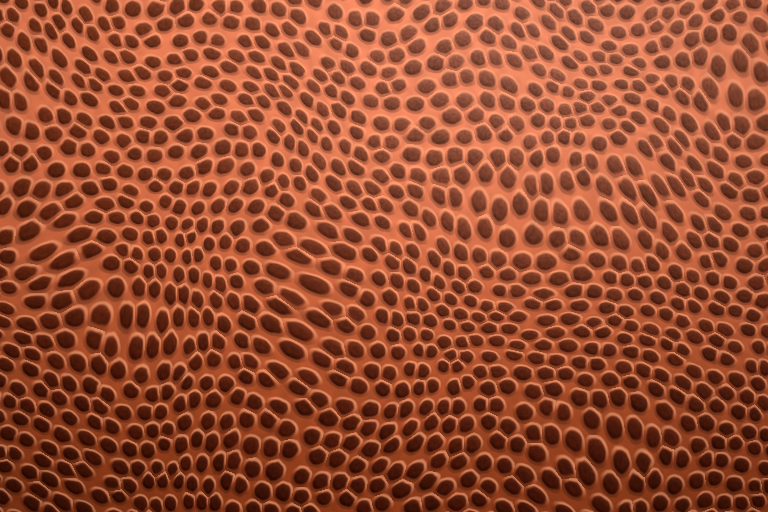
Write a WebGL 1 fragment shader that draws this texture.

```glsl
precision highp float;
// Pebbled leather: dark rounded grains in orange valleys, lit from the upper right.
uniform vec2 u_resolution;

float hash(vec2 p) {
  return fract(sin(dot(p, vec2(127.1, 311.7))) * 4375.85);
}

vec2 hash2(vec2 p) {
  return vec2(hash(p), hash(p + 57.3));
}

float noise(vec2 p) {
  vec2 i = floor(p), f = fract(p);
  f = f * f * (3.0 - 2.0 * f);
  return mix(mix(hash(i), hash(i + vec2(1, 0)), f.x),
             mix(hash(i + vec2(0, 1)), hash(i + vec2(1, 1)), f.x), f.y);
}

// Centre of a grain on a jittered hexagonal lattice
vec2 grainCentre(vec2 id) {
  vec2 lattice = vec2(id.x + 0.5 * mod(id.y, 2.0), id.y * 0.866);
  return lattice + 0.42 * (hash2(id) - 0.5);
}

void main() {
  vec2 p = gl_FragCoord.xy / u_resolution.y;
  float aspect = u_resolution.x / u_resolution.y;

  // Bend the rows so that their direction wanders
  vec2 q = p * 24.5;
  q += 2.4 * vec2(noise(q * 0.17 + 3.0), noise(q * 0.17 + 41.0));
  q.y += 0.12 * q.x;

  // Nearest and second nearest grain
  float nearest = 9.0, second = 9.0;
  vec2 toPoint = vec2(0.0), grain = vec2(0.0);
  float row = floor(q.y / 0.866 + 0.5);
  for (int j = -2; j <= 2; j++) {
    for (int i = -2; i <= 2; i++) {
      vec2 id = vec2(floor(q.x) + float(i), row + float(j));
      vec2 offset = q - grainCentre(id);
      float d = length(offset);
      if (d < nearest) {
        second = nearest;
        nearest = d;
        toPoint = offset;
        grain = id;
      } else {
        second = min(second, d);
      }
    }
  }

  // Signed depth inside the grain: a disc flattened by its neighbours
  float radius = 0.39 + 0.06 * (hash(grain + 9.1) - 0.5);
  float disc = radius - length(toPoint * vec2(0.95, 1.05));
  float wall = 0.5 * (second - nearest) - 0.095;
  float blend = clamp(0.5 + (wall - disc) / 0.16, 0.0, 1.0);
  float depth = mix(wall, disc, blend) - 0.08 * blend * (1.0 - blend);
  depth += 0.05 * (noise(q * 5.0) - 0.5);
  float top = smoothstep(-0.05, 0.08, depth);

  // Broad light: bright above, dim below, with a sheen at the upper right
  float light = smoothstep(-0.1, 0.95, p.y + 0.12 * (noise(p * 2.5) - 0.5));
  vec2 fromSheen = (p - vec2(0.69 * aspect, 0.97)) * vec2(1.5, 1.9);
  float sheen = exp(-dot(fromSheen, fromSheen));
  float facing = dot(toPoint / max(nearest, 0.01), normalize(vec2(0.35, 1.0)));

  // Valleys, with a pale rim around each grain and shade beneath it
  vec3 valley = mix(vec3(0.58, 0.23, 0.09), vec3(0.90, 0.47, 0.31), light);
  valley = mix(valley, vec3(0.95, 0.58, 0.45), 0.55 * sheen);
  float rim = smoothstep(-0.17, -0.07, depth) * (1.0 - top);
  float lit = smoothstep(-0.3, 0.9, facing);
  valley = mix(valley, vec3(0.98, 0.65, 0.48), rim * lit * (0.75 - 0.2 * light));
  valley *= 1.0 - 0.22 * rim * smoothstep(0.2, -0.9, facing);
  valley *= 0.95 + 0.1 * noise(q * 3.0 + 17.0);

  // Grain tops, matt and finely speckled
  vec3 crown = mix(vec3(0.26, 0.07, 0.02), vec3(0.41, 0.16, 0.07), light);
  crown = mix(crown, vec3(0.59, 0.37, 0.30), sheen * (0.75 + 0.25 * facing * nearest * 2.0));
  crown *= 0.92 + 0.12 * hash(grain + 4.7) + 0.2 * (noise(q * 11.0) - 0.5);
  crown += vec3(0.09, 0.05, 0.03) * smoothstep(0.1, 0.34, nearest) * facing;

  vec3 colour = mix(valley, crown, top);

  // Dim the lower corners
  vec2 corner = vec2(p.x / aspect - 0.52, min(p.y - 0.6, 0.0));
  colour *= 1.04 - 0.45 * dot(corner, corner);
  gl_FragColor = vec4(colour, 1.0);
}
```
